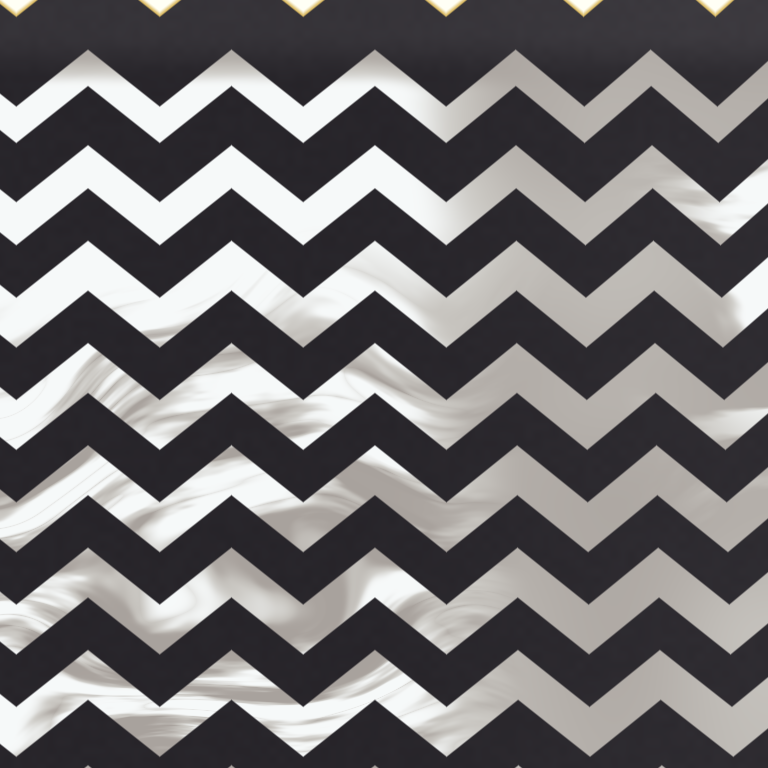
This pattern is drawn by a Shadertoy shader. Its source:

```glsl
#define PERIOD 0.1868
#define FIRST_PEAK 0.1146
#define PITCH 0.1332
#define TOP_ROW 0.112
#define ZIGZAG 0.0742
#define BAND 0.065
#define SKEW 0.13
#define SOFTNESS 0.0014
#define INK vec3(0.155, 0.145, 0.165)
#define FOIL_SHADE vec3(0.66, 0.635, 0.615)
#define FOIL_MID vec3(0.79, 0.78, 0.76)
#define FOIL_LIGHT vec3(0.965, 0.975, 0.975)

float hash(vec2 p) {
    return fract(sin(dot(p, vec2(127.1, 311.7))) * 43758.5453);
}

float noise(vec2 p) {
    vec2 i = floor(p), f = fract(p);
    f = f * f * (3.0 - 2.0 * f);
    return mix(mix(hash(i), hash(i + vec2(1, 0)), f.x),
               mix(hash(i + vec2(0, 1)), hash(i + vec2(1, 1)), f.x), f.y);
}

float fbm(vec2 p) {
    float sum = 0.0, gain = 0.5;
    for (int i = 0; i < 4; i++) {
        sum += gain * noise(p);
        p = p * 2.03 + 7.1;
        gain *= 0.5;
    }
    return sum / 0.9375;
}

// Signed distance to one zigzag band, positive inside; p.y runs downward
float bandDistance(vec2 p, float row, float wave) {
    float lower = TOP_ROW + row * PITCH + ZIGZAG * wave;
    lower += row < 0.0 ? -0.031 : row > 6.0 ? 0.017 : 0.0;
    float thickness = BAND * mix(0.73, 1.0, clamp(row * 0.5, 0.0, 1.0));
    float slope = 2.0 * ZIGZAG / PERIOD;
    float upper = lower - thickness;
    return min(lower - p.y, p.y - upper) * inversesqrt(1.0 + slope * slope);
}

// Crumpled reflective surface: bright on the left, satin on the right
vec3 foil(vec2 p) {
    float bend = noise(p * vec2(5.0, 6.0));
    vec2 q = vec2(p.x * 6.0, p.y * 25.0 + p.x * 5.0 + bend * 5.0);
    float folds = fbm(q);
    float crease = 1.0 - abs(2.0 * noise(q * vec2(1.3, 1.6) + 19.0) - 1.0);

    float edge = 0.63 + 0.1 * (bend - 0.5) - 0.08 * smoothstep(0.12, 0.05, p.y);
    float satin = smoothstep(edge - 0.14, edge + 0.09, p.x);
    float crumple = smoothstep(0.28, 0.56, p.y + 0.12 * (bend - 0.5));

    float left = 1.05 - 0.06 * folds;
    left -= crumple * (0.95 * smoothstep(0.36, 0.72, folds) + 0.3 * pow(crease, 5.0));
    left -= 0.85 * smoothstep(0.125, 0.07, p.y);
    float right = 0.16 + 0.14 * p.y + 0.25 * (bend - 0.5);
    float glint = smoothstep(0.8, 1.0, p.x) * smoothstep(0.17, 0.25, p.y)
                * smoothstep(0.72, 0.45, p.y);
    right += 0.8 * glint * smoothstep(0.45, 0.65, folds);

    float tone = clamp(mix(left, right, satin), 0.0, 1.0);
    vec3 color = mix(FOIL_SHADE, FOIL_MID, smoothstep(0.0, 0.5, tone));
    return mix(color, FOIL_LIGHT, smoothstep(0.4, 0.95, tone));
}

void mainImage(out vec4 fragColor, in vec2 fragCoord) {
    vec2 p = fragCoord / iResolution.y;
    p.y = 1.0 - p.y;
    float soft = max(SOFTNESS, 0.75 / iResolution.y);

    // Columns tighten slightly toward the upper right
    float bow = max(p.x - 0.5, 0.0);
    float x = p.x + SKEW * (1.0 - p.y) * bow * bow;
    float wave = 1.0 - abs(2.0 * fract((x - FIRST_PEAK) / PERIOD) - 1.0);

    // Seven full rows, plus one clipped at each end
    float inside = -1.0;
    for (int row = -1; row <= 7; row++)
        inside = max(inside, bandDistance(p, float(row), wave));

    // Matte ground, paler near the top and right
    vec3 color = INK + 0.055 * smoothstep(0.11, 0.04, p.y);
    color += 0.025 * smoothstep(0.4, 1.0, p.x) + 0.01 * (noise(p * 90.0) - 0.5);

    // Clipped top row is overexposed with a golden rim
    vec3 glow = mix(vec3(0.86, 0.73, 0.38), vec3(1.0, 1.0, 0.96),
                    smoothstep(0.0, 0.007, inside));
    vec3 metal = p.y < 0.04 ? glow : foil(p);
    color = mix(color, metal, smoothstep(-soft, soft, inside));
    fragColor = vec4(color, 1.0);
}
```
